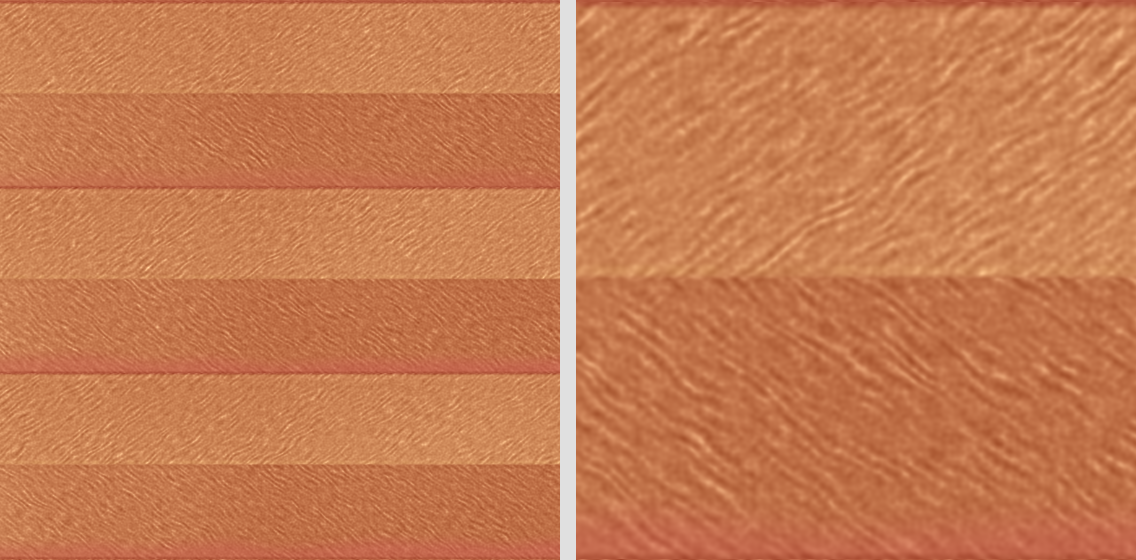
Left, the full canvas; right, a detail of the centre.
Write a Shadertoy shader that draws this texture.

```glsl
// Pleated copper fabric: three horizontal folds, each a light face above a dark face.
// Stretched gradient noise and wavering ridges give a slanted crepe grain that mirrors at
// each crease; broad noise varies the tone, and reddish shadows gather under each fold.

const float FOLDS = 3.018;          // folds per canvas height
const float FOLD_OFFSET = 0.0026;   // height of the lowest fold line
const float CREASE = 0.493;         // where the light face meets the dark one
const float GRAIN_ANGLE = 0.64;     // radians from horizontal
const float RIDGES = 108.0;         // grain ridges per canvas width

const vec3 LIGHT_FACE = vec3(0.800, 0.521, 0.338);
const vec3 DARK_FACE  = vec3(0.759, 0.455, 0.292);
const vec3 BLUSH      = vec3(0.780, 0.395, 0.315);
const vec3 FOLD_LINE  = vec3(0.690, 0.330, 0.225);
const vec3 PALE_SEAM  = vec3(0.860, 0.610, 0.390);

// Pseudo-random gradient in -1..1
vec2 hashGradient(vec2 cell) {
    vec3 q = fract(cell.xyx * vec3(0.1031, 0.1030, 0.0973));
    q += dot(q, q.yzx + 33.33);
    return 2.0 * fract((q.xx + q.yz) * q.zy) - 1.0;
}

float cornerValue(vec2 cell, vec2 f, vec2 corner) {
    return dot(hashGradient(cell + corner), f - corner);
}

float gradientNoise(vec2 p) {
    vec2 cell = floor(p), f = p - cell;
    vec2 u = f * f * f * (f * (f * 6.0 - 15.0) + 10.0);
    float low  = mix(cornerValue(cell, f, vec2(0, 0)), cornerValue(cell, f, vec2(1, 0)), u.x);
    float high = mix(cornerValue(cell, f, vec2(0, 1)), cornerValue(cell, f, vec2(1, 1)), u.x);
    return mix(low, high, u.y);
}

vec2 rotate(vec2 p, float angle) {
    float c = cos(angle), s = sin(angle);
    return vec2(c * p.x + s * p.y, c * p.y - s * p.x);
}

// Thin broken ridges along the given angle, mixed with streaks and fine crumbs
float crepeGrain(vec2 p, float angle, float seed) {
    vec2 q = rotate(p, angle);
    q.y += 0.006 * gradientNoise(p * 15.0 + seed);
    float waver   = gradientNoise(q * vec2(28.0, 50.0) + seed + 31.0);
    float ridges  = sin(6.2832 * (RIDGES * q.y + 1.1 * waver));
    float broken  = clamp(0.5 + 1.3 * gradientNoise(q * vec2(24.0, 45.0) + seed + 57.0), 0.0, 1.0);
    float streaks = gradientNoise(q * vec2(62.0, 175.0) + seed);
    float crumbs  = gradientNoise(p * vec2(215.0, 225.0) + seed + 73.0);
    float depth   = 0.9 + 0.5 * gradientNoise(p * 9.0 + seed + 19.0);
    return depth * (streaks + 0.48 * ridges * broken) + 0.7 * crumbs;
}

// Soft stripe of the given half width
float stripe(float distance, float halfWidth, float blur) {
    return 1.0 - smoothstep(halfWidth - blur, halfWidth + blur, distance);
}

void mainImage(out vec4 fragColor, in vec2 fragCoord) {
    vec2 p = fragCoord / iResolution.xy;
    float blur = max(0.007, FOLDS / iResolution.y);

    // Position in the fold: 0 at its top edge, 1 at its bottom edge
    float height = (p.y - FOLD_OFFSET) * FOLDS;
    float row = floor(height);
    float t = 1.0 - fract(height);
    float dark = smoothstep(CREASE - blur, CREASE + blur, t);
    float seed = 17.0 * row + 35.0;

    // Face colours with broad, column-aligned tone changes
    float patches = gradientNoise(vec2(p.x * 5.0 + 2.0, t * 1.5 + row * 0.35));
    float worn = exp(-pow((p.x - 0.32) / 0.15, 2.0));
    float lightTone = 0.03 * patches - 0.025 * worn + 0.03 * (t / CREASE - 0.4);
    float darkTone = 0.03 * patches + 0.055 * exp(-5.0 * p.x) - 0.015 * p.x;
    vec3 warmth = vec3(0.65, 1.0, 0.8);
    vec3 color = mix(LIGHT_FACE + lightTone * warmth, DARK_FACE + darkTone * warmth, dark);

    // Reddish glow near the lower edge, uneven and weaker in the top fold
    float glow = smoothstep(0.87, 0.98, t + 0.05 * gradientNoise(vec2(p.x * 9.0, row + 0.5)));
    float glowStrength = row > 1.5 ? 0.45 : 0.8;
    color = mix(color, BLUSH, glow * glowStrength * mix(0.7, 1.0, p.x));

    // Dotted pale seam above the crease and a faint shade below it
    float dots = clamp(0.55 + 1.1 * gradientNoise(vec2(p.x * 95.0, row * 3.0 + 0.5)), 0.0, 1.0);
    color = mix(color, PALE_SEAM, 0.7 * dots * stripe(abs(t - CREASE + 0.012), 0.009, blur));
    color -= 0.02 * stripe(abs(t - CREASE - 0.012), 0.010, blur);

    // Deep line in the fold, with a lit rim just under it
    color = mix(color, FOLD_LINE, 0.85 * stripe(min(t, 1.0 - t), 0.008, blur));
    color += 0.025 * stripe(abs(t - 0.026), 0.010, blur);

    // Grain slants up on the light face and down on the dark one
    float rising = crepeGrain(p, GRAIN_ANGLE, seed);
    float falling = crepeGrain(p, -GRAIN_ANGLE, seed + 101.0);
    float grain = mix(rising, falling, dark) * (1.0 - 0.4 * glow);
    color += 0.125 * grain * vec3(0.85, 1.0, 0.9);
    color += 0.09 * (pow(max(grain, 0.0), 2.0) - 0.03) * vec3(0.7, 1.0, 0.85);

    fragColor = vec4(clamp(color, 0.0, 1.0), 1.0);
}
```
